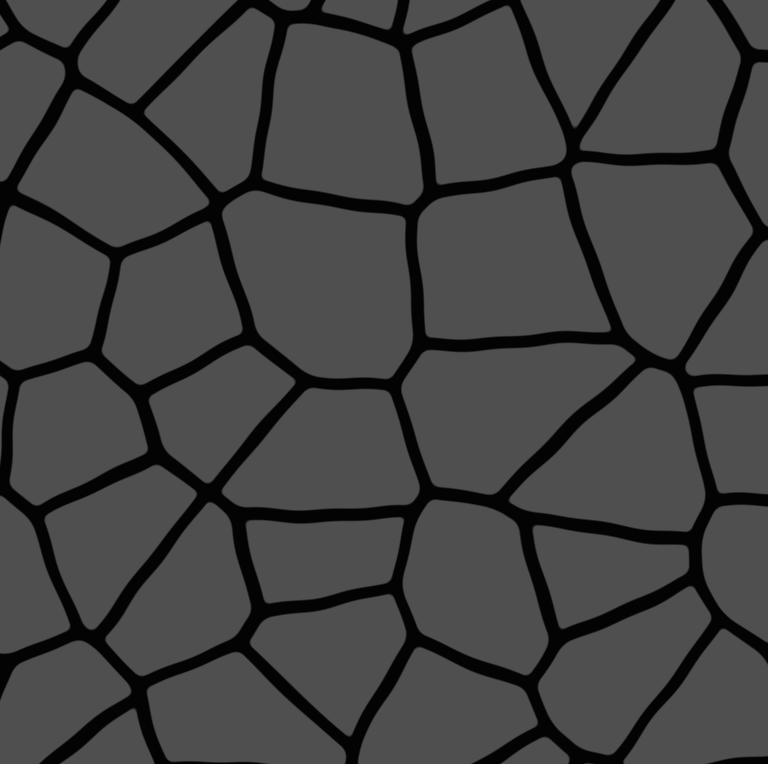
Write a WebGL 2 fragment shader that draws this pattern.

```glsl
#version 300 es
precision highp float;
// Dark crack network between irregular flat grey polygonal cells.

#define CELLS 5.5          // cells along the canvas height
#define JITTER 0.86        // irregularity of the cell centres
#define LINE_WIDTH 0.0162  // mean crack width, in canvas heights
#define WIDTH_VARIATION 0.14
#define EDGE_SOFTNESS 0.003
#define CORNER_ROUNDING 0.045
#define WOBBLE 0.012       // bending of the cracks, in cells
#define SEED vec2(17.0, 43.0)
#define CELL_COLOR vec3(0.31)
#define CRACK_COLOR vec3(0.01)

uniform vec2 u_resolution;
out vec4 fragColor;

vec2 hash2(vec2 p) {
    vec3 q = fract(vec3(p.xyx) * vec3(0.1031, 0.1030, 0.0973));
    q += dot(q, q.yzx + 33.33);
    return fract((q.xx + q.yz) * q.zy);
}

vec2 cellCentre(vec2 id) {
    return id + 0.5 + JITTER * (hash2(id + SEED) - 0.5);
}

// Layered sines that bend the straight cell borders a little
vec2 wobble(vec2 p) {
    return sin(p.yx * 5.3 + vec2(0.4, 2.1))
         + 0.5 * sin(p.yx * 12.7 + p * 3.1 + vec2(1.7, 0.3));
}

float smoothMin(float a, float b, float k) {
    float h = max(k - abs(a - b), 0.0) / k;
    return min(a, b) - 0.25 * k * h * h;
}

// Distance to the nearest cell border, rounded where borders meet
float borderDistance(vec2 p) {
    vec2 base = floor(p);
    vec2 nearestId = base;
    vec2 toNearest = vec2(0.0);
    float nearestSq = 1e5;
    for (int y = -2; y <= 2; y++) {
        for (int x = -2; x <= 2; x++) {
            vec2 id = base + vec2(x, y);
            vec2 offset = cellCentre(id) - p;
            float distSq = dot(offset, offset);
            if (distSq < nearestSq) {
                nearestSq = distSq;
                nearestId = id;
                toNearest = offset;
            }
        }
    }

    float border = 10.0;
    for (int y = -2; y <= 2; y++) {
        for (int x = -2; x <= 2; x++) {
            if (x == 0 && y == 0) continue;
            vec2 offset = cellCentre(nearestId + vec2(x, y)) - p;
            vec2 direction = normalize(offset - toNearest);
            float dist = dot(0.5 * (offset + toNearest), direction);
            border = smoothMin(border, dist, CORNER_ROUNDING);
        }
    }
    return border;
}

void main() {
    vec2 uv = gl_FragCoord.xy / u_resolution.y;
    vec2 p = uv * CELLS;

    float dist = borderDistance(p + WOBBLE * wobble(p)) / CELLS;

    // Cracks swell and thin slowly along their length
    float swell = sin(p.x * 2.3 + 1.3 * sin(p.y * 1.7)) * sin(p.y * 2.9 + 0.8);
    float halfWidth = 0.5 * LINE_WIDTH * (1.0 + WIDTH_VARIATION * swell);

    float blur = 0.5 * max(EDGE_SOFTNESS, 1.5 / u_resolution.y);
    float cell = smoothstep(halfWidth - blur, halfWidth + blur, dist);
    fragColor = vec4(mix(CRACK_COLOR, CELL_COLOR, cell), 1.0);
}
```
